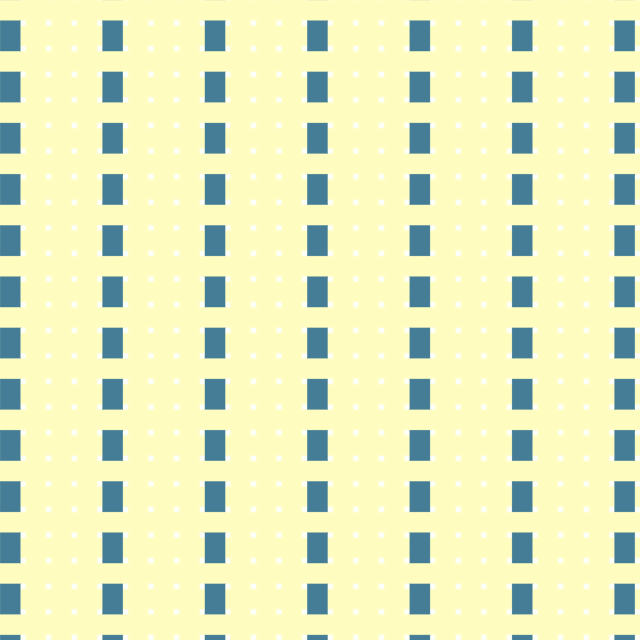
This pattern is drawn by a Shadertoy shader. Its source:

```glsl
const vec3 CREAM = vec3(1.0, 0.99, 0.75);
const vec3 BLUE = vec3(0.27, 0.49, 0.59);
const vec3 WHITE = vec3(0.99, 1.0, 0.98);

const vec2 BLOCK_PERIOD = vec2(0.16, 0.08);
const vec2 BLOCK_SIZE = vec2(0.032, 0.048);
const float DOT_PERIOD = 0.04;
const float DOT_SIZE = 0.008;
const float DOT_ROUNDING = 0.001;
const float HALO_REACH = 0.0015;
const float HALO_STRENGTH = 0.3;

// Signed distance to a box with rounded corners
float roundedBox(vec2 p, vec2 halfSize, float radius) {
    vec2 q = abs(p) - halfSize + radius;
    return length(max(q, 0.0)) + min(max(q.x, q.y), 0.0) - radius;
}

// Offset from the nearest of the centers repeated at each period
vec2 repeatAround(vec2 p, vec2 center, vec2 period) {
    return (fract((p - center) / period + 0.5) - 0.5) * period;
}

float coverage(float dist, float softness) {
    return 1.0 - smoothstep(-softness, softness, dist);
}

void mainImage(out vec4 fragColor, in vec2 fragCoord) {
    // Rows are measured downward from the top edge
    vec2 p = vec2(fragCoord.x, iResolution.y - fragCoord.y) / iResolution.y;
    float softness = 0.75 / iResolution.y;

    // Small pale dots, each in the far corner of its cell
    vec2 dotCenter = vec2(DOT_PERIOD - 0.5 * DOT_SIZE);
    vec2 dotOffset = repeatAround(p, dotCenter, vec2(DOT_PERIOD));
    float dotDist = roundedBox(dotOffset, vec2(0.5 * DOT_SIZE), DOT_ROUNDING);
    float halo = HALO_STRENGTH * exp(-max(dotDist, 0.0) / HALO_REACH);
    vec3 color = mix(CREAM, WHITE, max(coverage(dotDist, softness), halo));

    // Upright blocks at the lower left of their cells
    vec2 blockCenter = vec2(0.5 * BLOCK_SIZE.x, BLOCK_PERIOD.y - 0.5 * BLOCK_SIZE.y);
    vec2 blockOffset = repeatAround(p, blockCenter, BLOCK_PERIOD);
    float blockDist = roundedBox(blockOffset, 0.5 * BLOCK_SIZE, 0.0);
    color = mix(color, BLUE, coverage(blockDist, softness));

    fragColor = vec4(color, 1.0);
}
```
